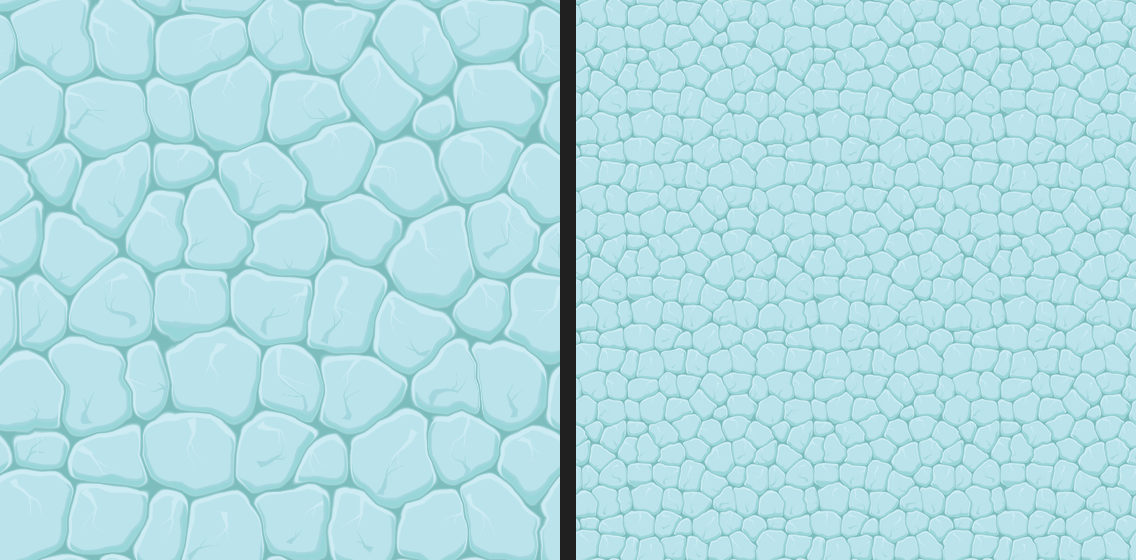
Left, the tile; right, the same tile 3 across and 3 down.
Give the GLSL for this texture, as a WebGL 1 fragment shader.

```glsl
precision highp float;
uniform vec2 u_resolution;

const float GRID = 8.0; // stones across the canvas, also the wrap period

vec3 hash3(vec2 p) {
  vec3 q = fract(p.xyx * vec3(0.1031, 0.1030, 0.0973) + 0.137);
  q += dot(q, q.yxz + 33.33);
  return fract((q.xxy + q.yzz) * q.zyx);
}

// Wrapping noise, interpolated linearly to give chiselled facets
vec3 facetNoise(vec2 uv, float period) {
  vec2 p = uv * period, i = floor(p), f = p - i;
  vec3 a = hash3(mod(i, period));
  vec3 b = hash3(mod(i + vec2(1.0, 0.0), period));
  vec3 c = hash3(mod(i + vec2(0.0, 1.0), period));
  vec3 d = hash3(mod(i + 1.0, period));
  return mix(mix(a, b, f.x), mix(c, d, f.x), f.y);
}

// Staggered stone centre in xy, size weight in z
vec3 stone(vec2 cell) {
  vec3 h = hash3(mod(cell, GRID));
  float pebble = step(0.86, fract(h.z * 7.0));
  vec2 stagger = vec2(0.5 * mod(cell.y, 2.0) - 0.25, 0.0);
  return vec3(cell + 0.5 + stagger + 0.55 * (h.xy - 0.5), 0.22 * h.z - 0.26 * pebble);
}

// Distance to a forked, tapering crack that runs inward from the rim
float crack(vec2 q, float angle, float len, float seed) {
  vec2 dir = vec2(cos(angle), sin(angle));
  float x = 0.46 - dot(q, dir);
  float y = dot(q, vec2(-dir.y, dir.x));
  float bend = 0.22 * abs(fract(x * 1.9 + seed) - 0.5) - 0.05;
  float taper = clamp(1.0 - x / len, 0.0, 1.0);
  float trunk = abs(y - bend) - 0.022 * taper - 0.035 * taper * taper * taper;
  float fork = x - 0.45 * len;
  float side = seed > 0.5 ? 0.9 : -0.9;
  float branch = max(abs(y - bend - side * fork) - 0.02 * taper, max(-fork, fork - 0.3 * len));
  return max(min(trunk, branch), max(-x, x - len));
}

void main() {
  vec2 uv = gl_FragCoord.xy / u_resolution;
  float pixel = GRID / u_resolution.y;
  vec3 coarse = facetNoise(uv, 16.0);
  vec3 fine = facetNoise(uv, 40.0);
  vec2 p = uv * GRID + 0.22 * (coarse.xy - 0.5) + 0.09 * (fine.xy - 0.5);

  // Find the stone that owns this point
  vec2 base = floor(p), home = base;
  float nearest = 1e3;
  for (int j = -2; j <= 2; j++)
    for (int i = -2; i <= 2; i++) {
      vec2 cell = base + vec2(i, j);
      vec3 s = stone(cell);
      float power = dot(p - s.xy, p - s.xy) - s.z;
      if (power < nearest) {
        nearest = power;
        home = cell;
      }
    }
  vec3 own = stone(home);

  // Rounded distances to the outline, the lit rim and the shaded rim
  vec3 sum = vec3(0.0);
  float rough = 0.45 + 0.5 * coarse.z + 0.6 * fine.z;
  for (int j = -2; j <= 2; j++)
    for (int i = -2; i <= 2; i++) {
      vec3 s = stone(home + vec2(i, j));
      vec2 across = s.xy - own.xy;
      float gap = length(across);
      if (gap > 0.001) {
        float power = dot(p - s.xy, p - s.xy) - s.z;
        float edge = (power - nearest) / (2.0 * gap);
        float up = dot(across / gap, vec2(-0.15, 0.99));
        float lit = 0.066 * rough * smoothstep(-0.25, 0.5, up);
        float shaded = 0.092 * rough * smoothstep(0.35, -0.5, up);
        sum += exp(-17.0 * (edge - vec3(0.0, lit, shaded)));
      }
    }
  vec3 depth = -log(sum) / 17.0;

  // Cracks, some light from above and some dark from below
  vec3 r = hash3(mod(home, GRID) + 51.0);
  vec3 t = hash3(mod(home, GRID) + 87.0);
  vec2 q = p - own.xy;
  float lightCrack = crack(q, 1.57 + 1.8 * (r.x - 0.5), 0.35 + 0.4 * r.y, r.z);
  float darkCrack = crack(q, -1.57 + 2.2 * (t.x - 0.5), 0.3 + 0.35 * t.y, t.z);
  lightCrack += step(0.75, fract(r.z * 5.0));
  darkCrack += step(0.6, fract(t.z * 5.0));

  vec3 face = vec3(0.73, 0.89, 0.92);
  vec3 highlight = vec3(0.80, 0.92, 0.95);
  vec3 softShade = vec3(0.64, 0.84, 0.87);
  vec3 shade = vec3(0.60, 0.84, 0.85);
  vec3 mortar = vec3(0.57, 0.79, 0.80);
  vec3 deepMortar = vec3(0.49, 0.74, 0.74);

  // Paint from the face down to the joints
  float soft = 0.8 * pixel;
  vec3 color = face;
  color = mix(color, softShade, smoothstep(soft, -soft, darkCrack));
  color = mix(color, highlight, smoothstep(soft, -soft, lightCrack));
  color = mix(color, softShade, smoothstep(soft, -soft, depth.z - 0.017));
  color = mix(color, shade, smoothstep(soft, -soft, depth.z + 0.012));
  color = mix(color, highlight, smoothstep(soft, -soft, depth.y - 0.017));
  color = mix(color, mortar, smoothstep(soft, -soft, depth.x - 0.017));
  color = mix(color, deepMortar, smoothstep(soft, -soft, depth.x - 0.001));
  gl_FragColor = vec4(color, 1.0);
}
```
